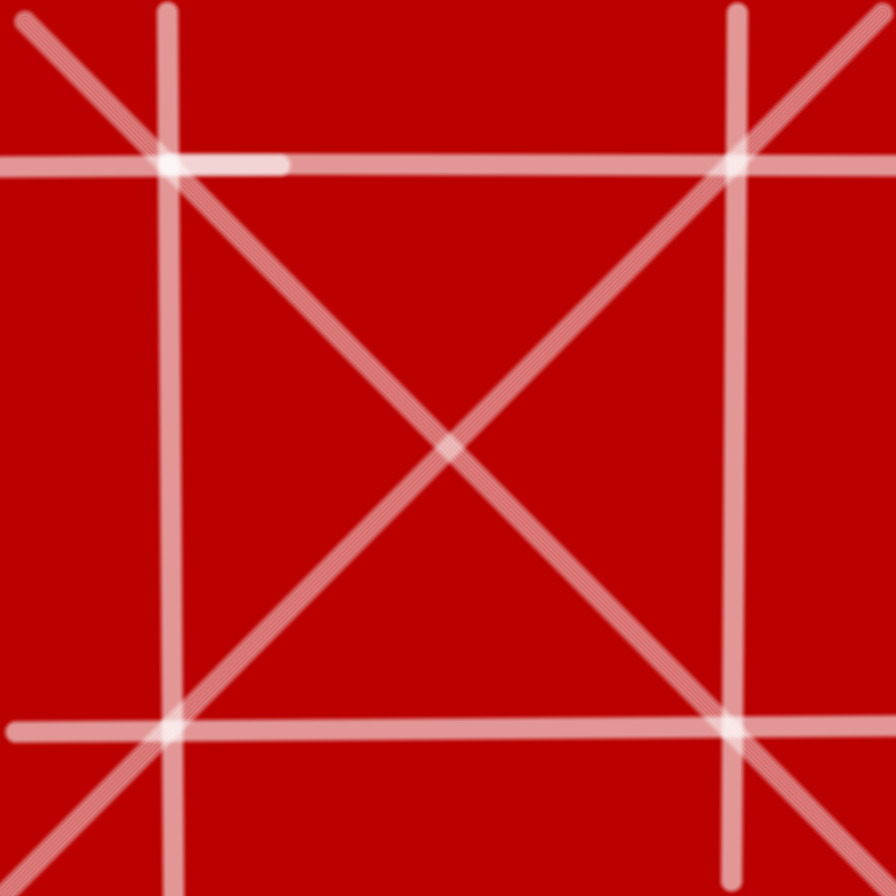
A WebGL 2 fragment shader for this background:

```glsl
#version 300 es
precision highp float;
// Soft translucent white strokes on a flat red ground: a hand-drawn square
// frame with both diagonals. Each stroke is a capsule distance with a feathered
// edge, blended over the ground so that crossings build up to near white.

uniform vec2 u_resolution;
out vec4 fragColor;

const vec3 GROUND = vec3(0.73, 0.0, 0.0);
const vec3 CHALK = vec3(1.0);
const float FRAME_ALPHA = 0.59;
const float DIAGONAL_ALPHA = 0.465;
const float CORE_RADIUS = 0.0075;   // fully opaque part of a stroke
const float OUTER_RADIUS = 0.0162;  // where the feather ends
const float STREAK_STRENGTH = 0.025;
const float STREAK_FREQUENCY = 1700.0;

// Stroke ends as (start.xy, end.xy), the frame first and the diagonals last.
const int FRAME_COUNT = 5;
const int STROKE_COUNT = 7;
const vec4 STROKES[STROKE_COUNT] = vec4[](
    vec4(0.187, 0.986, 0.194, -0.03),   // left upright
    vec4(0.823, 0.985, 0.8165, 0.017),  // right upright
    vec4(-0.03, 0.8135, 0.312, 0.8155), // top, short overlap
    vec4(0.190, 0.817, 1.03, 0.815),    // top, long
    vec4(0.018, 0.183, 1.03, 0.190),    // bottom
    vec4(0.028, 0.976, 1.03, -0.03),    // falling diagonal
    vec4(0.985, 0.985, -0.03, -0.033)   // rising diagonal
);

float segmentDistance(vec2 p, vec2 a, vec2 b) {
    vec2 ab = b - a;
    float t = clamp(dot(p - a, ab) / dot(ab, ab), 0.0, 1.0);
    return length(p - a - ab * t);
}

float strokeCoverage(float d) {
    return 1.0 - smoothstep(CORE_RADIUS, OUTER_RADIUS, d);
}

void main() {
    vec2 uv = gl_FragCoord.xy / u_resolution;
    vec3 color = GROUND;

    for (int i = 0; i < STROKE_COUNT; i++) {
        float d = segmentDistance(uv, STROKES[i].xy, STROKES[i].zw);
        float alpha = FRAME_ALPHA;
        if (i >= FRAME_COUNT) {
            // Faint streaks run along the diagonals.
            alpha = DIAGONAL_ALPHA + STREAK_STRENGTH * cos(d * STREAK_FREQUENCY);
        }
        color = mix(color, CHALK, alpha * strokeCoverage(d));
    }

    fragColor = vec4(color, 1.0);
}
```
